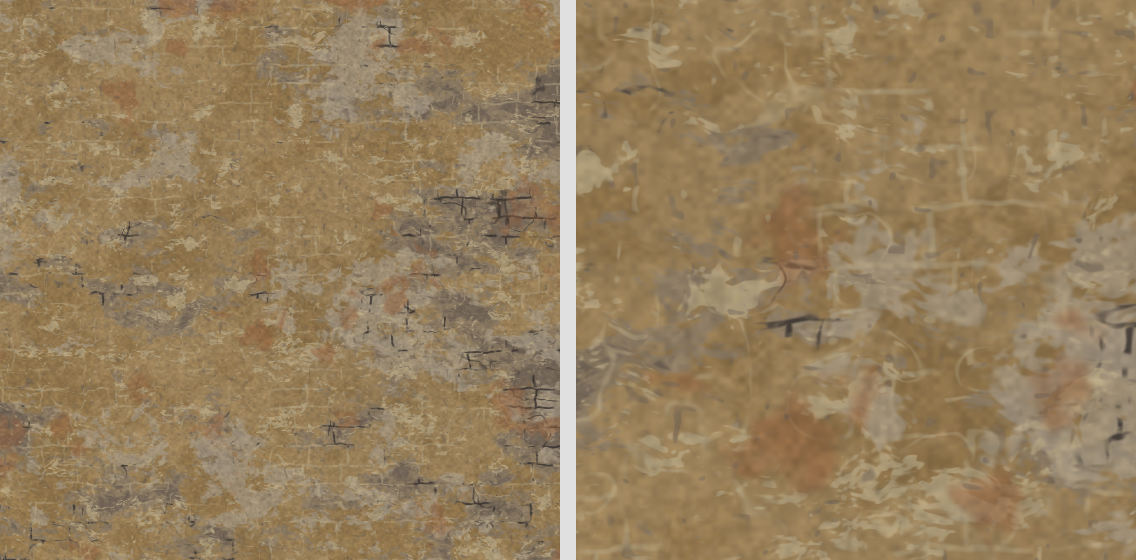
Left, the full canvas; right, a detail of the centre.
Give the GLSL for this texture, as a Shadertoy shader.

```glsl
const vec3 OCHRE = vec3(0.60, 0.50, 0.345);
const vec3 DEEP_OCHRE = vec3(0.555, 0.45, 0.29);
const vec3 GREY_STONE = vec3(0.53, 0.47, 0.39);
const vec3 DARK_STONE = vec3(0.43, 0.38, 0.33);
const vec3 PALE_LIME = vec3(0.69, 0.63, 0.50);
const vec3 PALE_GREY = vec3(0.63, 0.58, 0.50);
const vec3 RUST = vec3(0.56, 0.38, 0.25);
const vec3 SOOT = vec3(0.20, 0.18, 0.17);

float hash(vec2 p) {
    return fract(sin(dot(p, vec2(127.1, 311.7))) * 43758.5453);
}

float noise(vec2 p) {
    vec2 cell = floor(p);
    vec2 f = fract(p);
    f = f * f * (3.0 - 2.0 * f);
    float bottom = mix(hash(cell), hash(cell + vec2(1.0, 0.0)), f.x);
    float top = mix(hash(cell + vec2(0.0, 1.0)), hash(cell + 1.0), f.x);
    return mix(bottom, top, f.y);
}

// Layered noise; a higher gain gives rougher edges
float fbm(vec2 p, int octaves, float gain) {
    float sum = 0.0, total = 0.0, weight = 1.0;
    for (int i = 0; i < octaves; i++) {
        sum += weight * noise(p);
        total += weight;
        weight *= gain;
        p = mat2(1.98, 0.16, -0.16, 1.98) * p + 17.3;
    }
    return sum / total;
}

vec2 warp(vec2 p, float scale, float amount) {
    float dx = fbm(p * scale, 3, 0.6);
    float dy = fbm(p * scale + 41.7, 3, 0.6);
    return p + amount * (vec2(dx, dy) - 0.5);
}

// Thin wandering line along the middle level of a noise field
float vein(vec2 p, float width) {
    return 1.0 - smoothstep(0.0, width, abs(noise(p) - 0.5));
}

// Distance to the joints of a staggered brick course, in canvas units
float jointDistance(vec2 p, vec2 size) {
    float row = floor(p.y / size.y);
    p.x += size.x * hash(vec2(row, 5.0));
    vec2 f = fract(p / size);
    vec2 d = min(f, 1.0 - f) * size;
    return min(d.x, d.y);
}

void mainImage(out vec4 fragColor, in vec2 fragCoord) {
    vec2 uv = fragCoord / iResolution.y;
    vec2 p = warp(uv, 24.0, 0.022);

    // Ochre plaster with broad tonal drift
    float tone = fbm(p * vec2(9.0, 12.0) + 3.0, 6, 0.75);
    vec3 color = mix(DEEP_OCHRE, OCHRE, smoothstep(0.40, 0.57, tone));
    float drift = fbm(uv * 3.0 + 60.0, 3, 0.5);
    color *= 1.0 + 0.12 * (drift - 0.5);

    // Worn stone, drawn out along the courses
    float wear = fbm(p * vec2(5.0, 8.5) + 11.0, 7, 0.76);
    color = mix(color, GREY_STONE, 0.85 * smoothstep(0.515, 0.575, wear));
    color = mix(color, DARK_STONE, 0.85 * smoothstep(0.595, 0.665, wear));

    // Pale flakes and small crusts
    float flakes = fbm(p * vec2(19.0, 30.0) + 23.0, 5, 0.82);
    float crust = fbm(p * vec2(7.0, 10.0) + 80.0, 6, 0.78);
    color = mix(color, PALE_GREY, 0.75 * smoothstep(0.56, 0.63, crust));
    color = mix(color, PALE_LIME, 0.75 * smoothstep(0.60, 0.68, flakes));

    // Fine pale crazing
    float crazed = smoothstep(0.46, 0.60, fbm(uv * 11.0 + 31.0, 4, 0.65));
    float crazing = vein(p * 38.0 + 9.0, 0.06) * noise(p * 90.0);
    color = mix(color, PALE_LIME, 0.65 * crazed * crazing);

    // Brick joints: lime lines in places, sooty cracks in worn places
    float joint = jointDistance(warp(uv, 30.0, 0.012), vec2(0.068, 0.034));
    float jointLine = 1.0 - smoothstep(0.0005, 0.003, joint);
    float limed = smoothstep(0.50, 0.62, fbm(uv * 14.0 + 53.0, 4, 0.7));
    color = mix(color, PALE_LIME, 0.5 * jointLine * limed);
    float broken = smoothstep(0.53, 0.62, fbm(uv * vec2(13.0, 17.0) + 71.0, 4, 0.7));
    float worn = smoothstep(0.50, 0.60, wear);
    color = mix(color, SOOT, 0.8 * jointLine * broken * worn);
    float fissure = vein(p * vec2(30.0, 26.0) + 67.0, 0.05);
    color = mix(color, SOOT, 0.65 * fissure * broken * worn);

    // Scattered rust and pits
    float rust = smoothstep(0.63, 0.74, fbm(p * 13.0 + 97.0, 4, 0.6));
    color = mix(color, RUST, 0.55 * rust);
    float pits = smoothstep(0.84, 0.95, noise(p * 125.0 + 19.0));
    color = mix(color, DARK_STONE, 0.5 * pits);
    float chips = smoothstep(0.86, 0.96, noise(p * vec2(95.0, 140.0) + 37.0));
    color = mix(color, PALE_LIME, 0.55 * chips);

    // Sandy grain
    float grain = noise(uv * 250.0) + 0.8 * noise(uv * 120.0 + 13.0) - 0.9;
    color *= 1.0 + 0.13 * grain;

    fragColor = vec4(clamp(color, 0.0, 1.0), 1.0);
}
```
